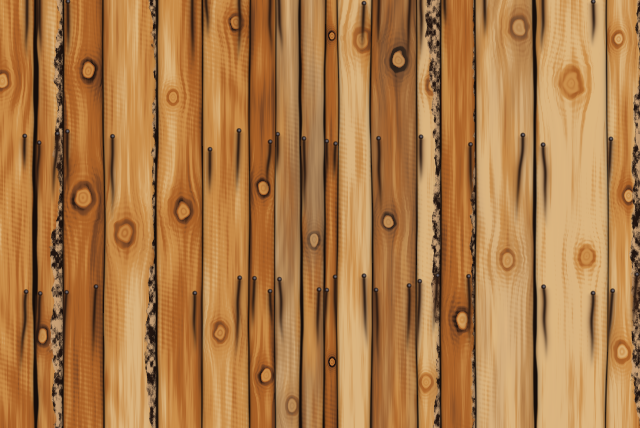
A Shadertoy shader for this texture:

```glsl
const int BOARDS = 17;
// Board edges and gap half widths, in canvas widths
const float EDGE[18] = float[](-0.02, 0.056, 0.098, 0.163, 0.245, 0.316, 0.390, 0.430, 0.470,
    0.507, 0.528, 0.580, 0.652, 0.690, 0.742, 0.836, 0.948, 1.004);
const float GAP[18] = float[](0.0, 0.003, 0.0008, 0.0008, 0.0014, 0.0009, 0.001, 0.0006, 0.0019,
    0.0013, 0.0006, 0.0008, 0.0008, 0.001, 0.0009, 0.0024, 0.0006, 0.0);
// Per board: lightness, greying, and width of bark on the right edge
const float TONE[17] = float[](0.52, 0.62, 0.43, 0.72, 0.60, 0.65, 0.45, 0.66, 0.55,
    0.47, 0.84, 0.45, 0.78, 0.47, 0.80, 0.86, 0.74);
const float GREY[17] = float[](0.0, 0.1, 0.0, 0.1, 0.0, 0.05, 0.0, 0.6, 0.75,
    0.0, 0.15, 0.4, 0.2, 0.05, 0.4, 0.1, 0.1);
const float BARK[17] = float[](0.0, 0.016, 0.0, 0.014, 0.0, 0.0, 0.0, 0.0, 0.0,
    0.0, 0.0, 0.0, 0.018, 0.005, 0.0, 0.0, 0.014);

const vec3 CHAR = vec3(0.13, 0.08, 0.06);
const vec3 BROWN = vec3(0.47, 0.27, 0.14);
const vec3 AMBER = vec3(0.67, 0.38, 0.15);
const vec3 HONEY = vec3(0.79, 0.55, 0.28);
const vec3 PALE = vec3(0.86, 0.71, 0.50);
const vec3 WEATHERED = vec3(0.62, 0.50, 0.37);
const vec3 STEEL = vec3(0.42, 0.40, 0.42);

float hash(vec2 p) {
    return fract(sin(dot(p, vec2(127.1, 311.7))) * 43758.5453);
}

float noise(vec2 p) {
    vec2 i = floor(p), f = fract(p);
    f = f * f * (3.0 - 2.0 * f);
    return mix(mix(hash(i), hash(i + vec2(1, 0)), f.x),
               mix(hash(i + vec2(0, 1)), hash(i + vec2(1, 1)), f.x), f.y);
}

float fbm(vec2 p) {
    float sum = 0.0, amp = 0.5;
    for (int i = 0; i < 4; i++) {
        sum += amp * noise(p);
        p = p * 2.03 + 17.0;
        amp *= 0.5;
    }
    return sum;
}

float bell(float x) { return exp(-x * x); }

float edgeAt(int i, float y) {
    return EDGE[i] + 0.005 * (noise(vec2(float(i) * 7.3, y * 6.0)) - 0.5);
}

vec3 woodRamp(float t) {
    vec3 c = mix(CHAR, BROWN, smoothstep(0.0, 0.22, t));
    c = mix(c, AMBER, smoothstep(0.2, 0.45, t));
    c = mix(c, HONEY, smoothstep(0.43, 0.68, t));
    return mix(c, PALE, smoothstep(0.66, 0.92, t));
}

// Lightness of the long grain, growth lines, stains and saw marks
float grain(vec2 p, float seed) {
    vec2 s = vec2(seed * 3.7, seed * 9.1);
    float broad = fbm(p * vec2(32.0, 3.0) + s) - 0.47;
    float fibre = fbm(p * vec2(230.0, 9.0) + s) - 0.47;
    float field = p.x * 22.0 + 5.0 * noise(p * vec2(13.0, 3.2) + s);
    float lines = sin(field * 6.2832) * smoothstep(0.3, 0.7, noise(p * vec2(20.0, 4.0) - s));
    float saw = sin(p.y * 850.0 + p.x * 260.0 + 4.0 * noise(p * 20.0))
              * smoothstep(0.45, 0.8, noise(p * vec2(18.0, 9.0) + s));
    return 0.55 * broad + 0.5 * fibre + 0.055 * lines + 0.03 * saw;
}

// Crumbled bark: x is its colour mix, y its coverage
vec2 bark(vec2 p, float inset, float width, float seed) {
    float reach = width * (0.25 + 1.1 * noise(vec2(seed, p.y * 14.0)));
    float ragged = inset + 0.012 * (fbm(p * vec2(120.0, 70.0)) - 0.5);
    float cover = (1.0 - smoothstep(reach - 0.002, reach + 0.001, ragged)) * step(0.001, width);
    return vec2(fbm(p * vec2(190.0, 110.0)), cover);
}

void mainImage(out vec4 fragColor, in vec2 fragCoord) {
    vec2 p = fragCoord / iResolution.x;
    float px = 1.0 / iResolution.x;

    // Find the board
    int id = 0;
    for (int i = 1; i < BOARDS; i++) id += int(step(edgeAt(i, p.y), p.x));
    float seed = float(id) + 1.0;
    float left = edgeAt(id, p.y), right = edgeAt(id + 1, p.y);
    float width = EDGE[id + 1] - EDGE[id];

    // Knots bend the grain around them
    vec2 q = p;
    float shade = 0.0, core = 0.0, rings = 0.0;
    for (int k = 0; k < 3; k++) {
        vec2 key = vec2(seed, float(k) + 20.0);
        float there = step(0.48, hash(key));
        vec2 c = vec2(EDGE[id] + width * mix(0.25, 0.75, hash(key + 3.1)),
                      (float(k) + mix(0.15, 0.85, hash(key + 5.7))) * 0.223);
        float r = min(mix(0.007, 0.016, hash(key + 8.3)), width * 0.22);
        vec2 v = p - c;
        float d = length(v * vec2(1.0, 0.75)) / r + 0.35 * (noise(p * 110.0) - 0.5);
        q.x -= there * v.x * 0.8 * exp(-d * d * 0.12);
        shade += there * (0.22 * bell(d * 0.45) + 0.28 * bell((d - 1.05) * 3.5));
        core = max(core, there * (1.0 - smoothstep(0.7, 1.0, d)));
        rings += there * 0.05 * sin(d * 13.0) * bell(d * 0.4);
    }
    float t = TONE[id] + 0.03 + grain(q, seed) - shade + rings;
    t = mix(t, 0.72 + 0.25 * (hash(vec2(seed, 4.0)) - 0.5) + rings, core * 0.8);

    // Resin stains along the edges
    float side = min(p.x - left, right - p.x);
    t -= 0.2 * bell(side / 0.005) * smoothstep(0.3, 0.75, noise(vec2(p.x * 30.0 + seed, p.y * 6.0)));
    vec3 col = woodRamp(t);
    float worn = GREY[id] * smoothstep(0.2, 0.65, fbm(p * vec2(45.0, 5.0) + seed));
    col = mix(col, WEATHERED * (0.55 + 0.75 * t), worn);

    // Bark
    vec2 b = bark(p, right - p.x, BARK[id], seed);
    col = mix(col, mix(CHAR, vec3(0.78, 0.62, 0.45), smoothstep(0.25, 0.65, b.x)), b.y);

    // Gaps between boards
    float ragged = 0.5 + noise(vec2(seed * 5.0, p.y * 25.0));
    float open = min(p.x - left - GAP[id] * ragged, right - p.x - GAP[id + 1] * ragged);
    col *= 1.0 - 0.3 * exp(-max(open, 0.0) / 0.0025);
    col = mix(CHAR * 0.6, col, smoothstep(-px, px, open));

    // Nails with iron stains running down
    for (int n = 0; n < 6; n++) {
        vec2 key = vec2(seed, float(n) + 40.0);
        float there = step(0.42, hash(key));
        float across = mix(0.14, 0.82, float(n % 2)) + 0.1 * (hash(key + 2.0) - 0.5);
        vec2 c = vec2(EDGE[id] + width * across,
                      0.225 * float(1 + n / 2) + 0.03 * (hash(key + 6.0) - 0.5));
        float fall = c.y - p.y, len = mix(0.06, 0.15, hash(key + 9.0));
        float drift = p.x - c.x + fall * 0.12 * (hash(key + 11.0) - 0.3)
                    + 0.003 * (noise(vec2(seed, p.y * 30.0)) - noise(vec2(seed, c.y * 30.0)));
        float run = there * smoothstep(-0.002, 0.006, fall) * (1.0 - smoothstep(len * 0.3, len, fall));
        col = mix(col, BROWN * 0.8, 0.55 * run * bell(drift / 0.006));
        col = mix(col, CHAR, 0.85 * run * bell(drift / 0.0024));
        float head = length(p - c);
        col = mix(col, CHAR, there * (1.0 - smoothstep(0.0035 - px, 0.0035 + px, head)));
        col = mix(col, STEEL, there * (1.0 - smoothstep(0.0018 - px, 0.0018 + px, length(p - c - 0.0005))));
    }
    fragColor = vec4(clamp(col, 0.0, 1.0), 1.0);
}
```
